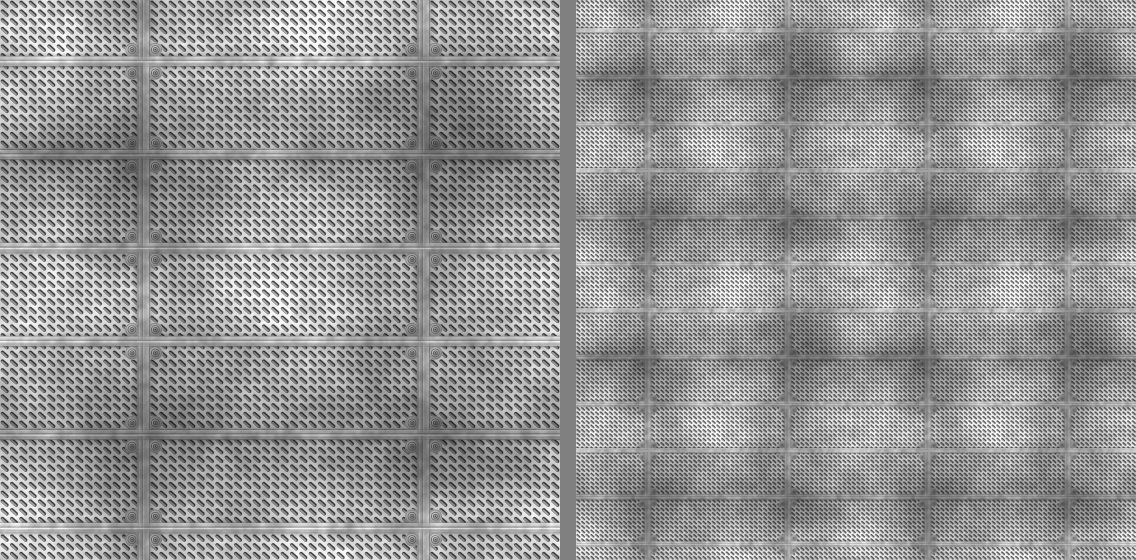
Left: one tile. Right: repeated 2 by 2.
This texture is drawn by a WebGL 2 fragment shader. Its source:

```glsl
#version 300 es
precision highp float;
// Worn steel grating: slotted panels framed by beams, bolted at each corner.

#define PANELS vec2(2.0, 6.0)
#define SLOTS vec2(60.0, 64.0)
#define SEAM_OFFSET vec2(0.513, 0.344)
#define BEAM_HALF vec2(0.063, 0.056)
#define BOLT_INSET 0.125
#define SLOT_AXIS vec2(0.023, -0.0205)
#define SLOT_RADIUS 0.0195
#define PLATE_GRAY 0.755
#define HOLE_GRAY 0.18
#define GRIME 0.42
#define LIGHT_SWING vec2(0.10, 0.14)

uniform vec2 u_resolution;
out vec4 outColor;

const float TAU = 6.2831853;
float pixel; // size of one pixel, in panel heights

float hash(vec2 p) {
  vec3 q = fract(p.xyx * vec3(0.1031, 0.1030, 0.0973));
  q += dot(q, q.yzx + 33.33);
  return fract((q.x + q.y) * q.z);
}

// Value noise that wraps after one canvas
float noise(vec2 uv, vec2 cells) {
  vec2 p = uv * cells, i = floor(p), f = fract(p);
  f = f * f * (3.0 - 2.0 * f);
  vec2 a = mod(i, cells), b = mod(i + 1.0, cells);
  return mix(mix(hash(a), hash(vec2(b.x, a.y)), f.x),
             mix(hash(vec2(a.x, b.y)), hash(b), f.x), f.y);
}

float layeredNoise(vec2 uv, vec2 cells) {
  float sum = 0.0, weight = 0.5;
  for (int i = 0; i < 4; i++) {
    sum += weight * noise(uv, cells);
    cells *= 2.0;
    weight *= 0.5;
  }
  return sum / 0.9375;
}

// Coverage of a shape from its signed distance
float fill(float d) { return 1.0 - smoothstep(-0.7 * pixel, 0.7 * pixel, d); }

// Soft line of a given half width around x = 0
float line(float x, float halfWidth) { return fill(abs(x) - halfWidth); }

float slotDistance(vec2 p, float radius) {
  float t = clamp(dot(p, SLOT_AXIS) / dot(SLOT_AXIS, SLOT_AXIS), -1.0, 1.0);
  return length(p - SLOT_AXIS * t) - radius;
}

// Plate with slots in straight rows: lit lower lip, dark wall, gray floor
float grating(vec2 uv, float openArea) {
  vec2 p = (fract(uv * SLOTS) - 0.5) * vec2(3.0, 1.0) * PANELS / SLOTS;
  float lip = fill(slotDistance(p + vec2(0.003, 0.005), SLOT_RADIUS));
  float gray = PLATE_GRAY + 0.10 * lip * openArea;
  float hole = fill(slotDistance(p, SLOT_RADIUS));
  float floorLight = fill(slotDistance(p + vec2(0.004, 0.005), 0.0105));
  return mix(gray, mix(HOLE_GRAY, 0.53, floorLight), hole * openArea);
}

// Round washer, ring groove and a dark bolt socket
float bolt(float gray, float r, float slope) {
  gray = mix(gray, 0.62 + 0.08 * slope, fill(r - 0.068));
  gray = mix(gray, 0.47, line(r - 0.067, 0.004));
  gray = mix(gray, 0.36, line(r - 0.041, 0.005));
  gray = mix(gray, 0.66 + 0.12 * slope, fill(r - 0.036));
  gray = mix(gray, 0.32, line(r - 0.021, 0.005));
  return mix(gray, 0.25, fill(r - 0.008));
}

float beamAcross(float y) {
  float gray = 0.64 + 1.0 * y;
  gray = mix(gray, 0.80, line(y + 0.006, 0.006));
  gray = mix(gray, 0.50, line(y - 0.010, 0.006));
  gray = mix(gray, 0.55, line(y + 0.031, 0.005));
  gray = mix(gray, 0.74, line(y - 0.046, 0.005));
  return mix(gray, 0.38, line(abs(y) - BEAM_HALF.y, 0.004));
}

float beamUpright(float x) {
  float gray = 0.60 + 0.6 * x;
  gray = mix(gray, 0.70, line(abs(x) - 0.048, 0.005));
  gray = mix(gray, 0.47, line(x + 0.014, 0.006));
  gray = mix(gray, 0.68, line(x, 0.006));
  return mix(gray, 0.38, line(abs(x) - BEAM_HALF.x, 0.005));
}

void main() {
  vec2 uv = gl_FragCoord.xy / u_resolution;
  pixel = PANELS.y / min(u_resolution.x, u_resolution.y);

  // Signed offset from the nearest seams, in panel heights
  vec2 panel = uv * PANELS - SEAM_OFFSET;
  vec2 seam = (fract(panel + 0.5) - 0.5) * vec2(3.0, 1.0);
  vec2 away = abs(seam);
  vec2 fromBolt = away - BOLT_INSET;
  float r = length(fromBolt);

  // Slotted plate, solid beside the upright beams and round the bolts
  float openArea = fill(0.072 - away.x) * fill(0.076 - r);
  float gray = grating(uv, openArea);
  vec2 edge = away - BEAM_HALF;
  gray *= 1.0 - 0.25 * exp(-max(min(edge.x, edge.y), 0.0) * 45.0);
  float slope = dot(seam - sign(seam) * BOLT_INSET, vec2(-0.6, 0.8)) / max(r, 0.02);
  gray = bolt(gray, r, slope);

  // Frame: the beams across run over the upright ones
  gray = mix(gray, beamUpright(seam.x), fill(edge.x));
  float crossing = fill(edge.x) * (1.0 - line(seam.y, 0.018));
  gray = mix(gray, beamAcross(seam.y), fill(edge.y) * (1.0 - 0.6 * crossing));

  // Wear: broad stains and fine grain, rougher on the frame
  float frame = max(fill(edge.x), fill(edge.y));
  float stain = layeredNoise(uv, vec2(9.0, 11.0)) - 0.5;
  float grain = layeredNoise(uv, vec2(64.0)) - 0.5;

  // Broad light, brightest amid every third row of panels
  vec2 swing = LIGHT_SWING * cos(2.0 * TAU * (uv - vec2(0.51, 0.474)));
  float tint = 0.05 * (hash(mod(floor(panel), PANELS) + 7.0) - 0.5);
  float light = 1.0 + swing.x + swing.y + tint + GRIME * stain;
  gray *= light * (1.0 + (0.2 + 0.2 * frame) * grain);
  outColor = vec4(vec3(clamp(gray, 0.0, 0.97)), 1.0);
}
```
